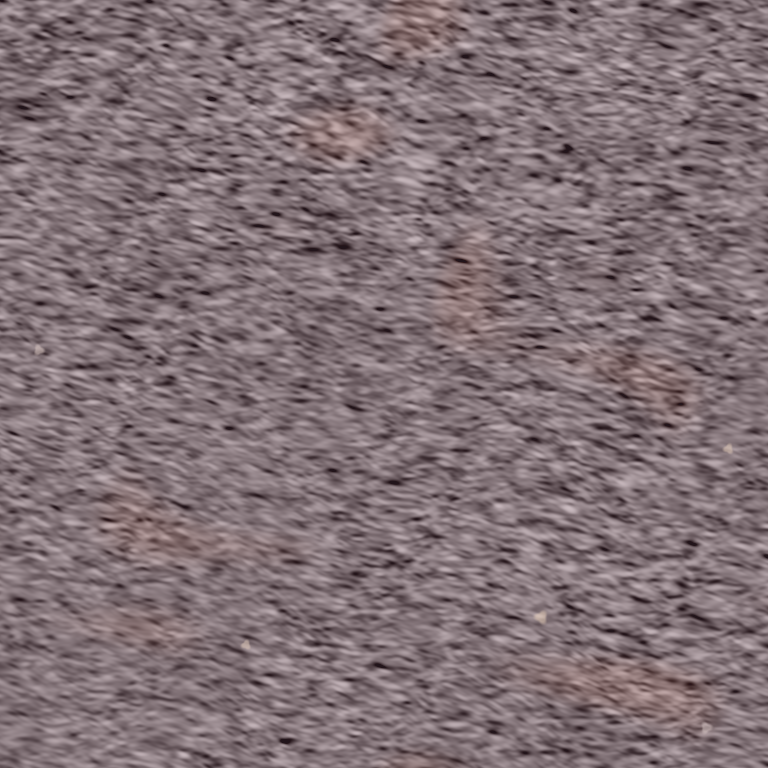
Reproduce this texture procedurally as a WebGL 1 fragment shader.

```glsl
precision highp float;
// Rough mauve-grey plaster: fine slanted ridges and pits under raking light.

uniform vec2 u_resolution;

const vec3 PLASTER = vec3(0.512, 0.452, 0.471);
const vec3 DEEPEST = vec3(0.13, 0.08, 0.10);
const vec3 SAND = vec3(0.78, 0.69, 0.62);
const vec3 RUST_SHIFT = vec3(0.035, 0.0, -0.02);

const vec2 RIDGE_CELLS = vec2(42.0, 94.0);   // cells per canvas
const vec2 GRAIN_CELLS = vec2(72.0, 122.0);
const vec2 FLECK_CELLS = vec2(8.0);
const float RIDGE_CONTRAST = 0.120;
const float GRAIN_CONTRAST = 0.105;
const float PIT_BIAS = 0.85;                 // deepens shadows, tames lights
const float SLANT = 0.17;                    // fall of the ridges to the right
const float FLECK_SHARE = 0.07;
const float FLECK_RADIUS = 0.012;

vec3 hash3(vec2 cell) {
  vec3 q = fract(vec3(cell.xyx) * vec3(0.1031, 0.1030, 0.0973));
  q += dot(q, q.yxz + 33.33);
  return fract((q.xxy + q.yzz) * q.zyx);
}

// Slow undulation from layered sines, about -1 to 1.
float undulation(vec2 p) {
  float s = sin(p.x * 5.1 + 2.0 * sin(p.y * 3.7 + 1.0));
  s += sin(p.y * 8.3 - p.x * 4.2 + 1.5 * sin(p.x * 6.1));
  s += 0.7 * sin(p.x * 13.0 + p.y * 11.0 + 2.0 * sin(p.y * 9.0 - p.x * 5.0));
  return s / 2.7;
}

// Cellular relief: each cell holds two sheared lumps with a lit and a dark side.
float relief(vec2 p, float seed) {
  vec2 home = floor(p);
  float sum = 0.0;
  for (int j = -1; j <= 1; j++) {
    for (int i = -1; i <= 1; i++) {
      vec2 cell = home + vec2(float(i), float(j));
      for (int k = 0; k < 2; k++) {
        vec2 key = cell + seed + 71.0 * float(k);
        vec3 place = hash3(key);
        vec3 form = hash3(key + 217.0);
        vec2 d = p - cell - place.xy;
        d.y = 1.3 * (d.y + (place.z - 0.5) * d.x);
        float falloff = max(0.0, 1.0 - dot(d, d));
        float lump = 2.0 * form.x - 1.0;
        float edge = 3.0 * mix(-1.0, 0.6, form.y) * d.y;
        sum += (lump + edge) * falloff * falloff * falloff;
      }
    }
  }
  return sum;
}

// Rare pale chips; returns coverage in x and warmth in y.
vec2 flecks(vec2 p) {
  vec2 q = p * FLECK_CELLS;
  vec2 cell = floor(q);
  vec3 r = hash3(cell + 409.0);
  vec2 d = (q - cell - mix(vec2(0.25), vec2(0.75), r.xy)) / FLECK_CELLS;
  float wobble = 0.2 * sin(3.0 * atan(d.y, d.x + 0.0001) + 6.3 * r.x);
  float size = FLECK_RADIUS * mix(0.6, 1.0, r.y) * (1.0 + wobble);
  float chip = 1.0 - smoothstep(0.45 * size, size, length(d));
  return vec2(chip * step(r.z, FLECK_SHARE), r.x);
}

void main() {
  vec2 uv = gl_FragCoord.xy / u_resolution.y;

  // Lean and gently bend the ridges.
  vec2 p = uv;
  p.y += SLANT * p.x + 0.012 * undulation(uv * 0.8 + 4.0);
  p.x += 0.004 * sin(uv.y * 31.0 + 3.0 * sin(uv.x * 17.0));

  float ridges = relief(p * RIDGE_CELLS, 13.0);
  float grains = relief(p * GRAIN_CELLS + 5.3, 151.0);
  float roughness = 1.0 + 0.20 * undulation(uv + 2.3) + 0.2 * (uv.y - 0.5);
  float tone = roughness * (RIDGE_CONTRAST * ridges + GRAIN_CONTRAST * grains);
  tone -= PIT_BIAS * tone * tone;
  tone += 0.012 * undulation(uv * 1.3 + 7.0);

  // Faint rust stains and scattered chips.
  vec3 color = PLASTER + tone;
  color += RUST_SHIFT * smoothstep(0.45, 0.95, undulation(uv * 1.6 + 9.0));
  vec2 fleck = flecks(uv);
  vec3 chipColor = mix(PLASTER + 0.22, SAND, fleck.y) + 0.35 * tone;
  color = mix(color, chipColor, 0.8 * fleck.x);

  gl_FragColor = vec4(clamp(color, DEEPEST, vec3(0.92)), 1.0);
}
```
